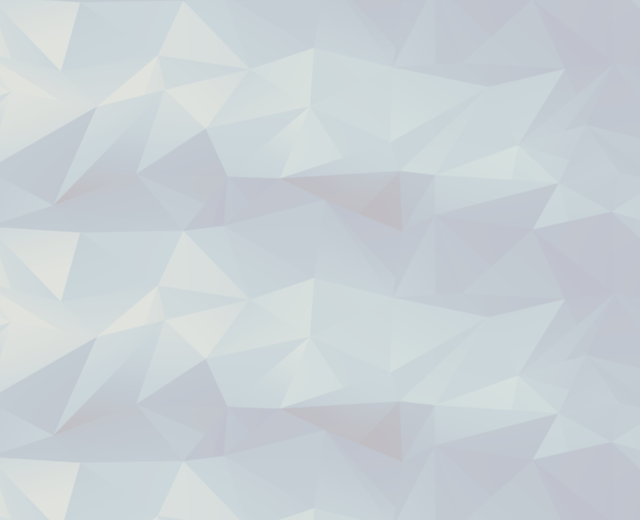
This background is drawn by a Shadertoy shader. Its source:

```glsl
const float TAU = 6.2831853;
const float ROWS = 4.0;                      // mesh rows per vertical repeat
const vec2 CELL = vec2(0.148, 0.1107);       // mesh spacing in canvas heights

vec2 hash2(vec2 p) {
    vec3 q = fract(vec3(p.xyx) * vec3(0.1031, 0.1030, 0.0973));
    q += dot(q, q.yzx + 33.33);
    return fract((q.xx + q.yz) * q.zy);
}

float cross2(vec2 a, vec2 b) {
    return a.x * b.y - a.y * b.x;
}

vec2 wrapRow(vec2 id) {
    return vec2(id.x, mod(id.y, ROWS)) + 19.0;
}

// Jittered mesh point, in canvas heights; odd columns sit half a row lower
vec2 meshPoint(vec2 id) {
    float stagger = 0.4 * mod(id.x, 2.0) - 0.2;
    vec2 jitter = vec2(0.84, 0.74) * (hash2(wrapRow(id)) - 0.5);
    return (id + jitter + vec2(0.0, stagger)) * CELL;
}

float triangleArea(vec2 a, vec2 b, vec2 c) {
    return cross2(b - a, c - a);
}

// Signed distance to the line through a and b
float edgeDistance(vec2 p, vec2 a, vec2 b) {
    return cross2(normalize(b - a), p - a);
}

// Light bands that rise slowly, drop quickly and sink towards the right
float bandLight(vec2 p) {
    float across = clamp(p.x / 1.23, 0.0, 1.0);
    float centre = 0.42 + 0.3 * p.x * p.x;
    float angle = TAU * (p.y / (ROWS * CELL.y) - centre);
    float skewed = angle + 0.5 * (1.0 - cos(angle));
    return mix(0.58, 0.33, across) + mix(0.36, 0.19, across) * cos(skewed);
}

vec3 palette(float light, float warmth, float x) {
    vec3 lavender = vec3(0.752, 0.766, 0.806);
    vec3 rose = vec3(0.752, 0.738, 0.755);
    vec3 blueGrey = vec3(0.762, 0.794, 0.824);
    vec3 paleBlue = vec3(0.794, 0.838, 0.856);
    vec3 bright = mix(vec3(0.880, 0.888, 0.868), vec3(0.846, 0.884, 0.874),
                      smoothstep(0.2, 0.8, x));
    vec3 col = mix(mix(lavender, rose, warmth), blueGrey, smoothstep(0.05, 0.38, light));
    col = mix(col, paleBlue, smoothstep(0.3, 0.58, light));
    return mix(col, bright, smoothstep(0.55, 0.92, light));
}

// Premultiplied colour and coverage of one gradient facet
vec4 facet(vec2 p, vec2 a, vec2 b, vec2 c, vec2 seed, float blur) {
    float inside = min(edgeDistance(p, a, b), min(edgeDistance(p, b, c), edgeDistance(p, c, a)));
    float coverage = clamp(inside / blur + 0.5, 0.0, 1.0);
    if (coverage <= 0.0) return vec4(0.0);

    vec2 tone = hash2(seed + 31.7);
    vec2 slope = hash2(seed + 57.3) - 0.5;
    vec2 fold = hash2(seed + 83.9);
    vec2 middle = (a + b + c) / 3.0;
    float light = bandLight(mix(middle, p, 0.3));
    light += 0.32 * (tone.x - 0.5) + 1.8 * dot(p - middle, slope);

    // Some facets carry a faint crease from one corner
    float crease = edgeDistance(p, a, mix(b, c, 0.3 + 0.4 * fold.x));
    float side = clamp(crease / blur + 0.5, 0.0, 1.0) - 0.5;
    light += 0.1 * side * step(0.7, fold.y);

    float warmth = smoothstep(0.5, 0.9, tone.y) * (1.0 - smoothstep(0.6, 1.0, p.x));
    return vec4(palette(light, warmth, middle.x), 1.0) * coverage;
}

// Both facets of one mesh cell, split along its better diagonal
vec4 meshCell(vec2 p, vec2 id, float blur) {
    vec2 a = meshPoint(id);
    vec2 b = meshPoint(id + vec2(1.0, 0.0));
    vec2 c = meshPoint(id + vec2(1.0, 1.0));
    vec2 d = meshPoint(id + vec2(0.0, 1.0));
    vec2 seed = wrapRow(id);
    float bias = hash2(seed + 11.3).x;
    float fitAC = min(triangleArea(a, b, c), triangleArea(a, c, d));
    float fitBD = min(triangleArea(a, b, d), triangleArea(b, c, d));
    if (fitAC * (0.5 + bias) > fitBD * (1.5 - bias)) {
        return facet(p, a, b, c, seed, blur) + facet(p, a, c, d, seed + 0.43, blur);
    }
    return facet(p, a, b, d, seed, blur) + facet(p, b, c, d, seed + 0.43, blur);
}

void mainImage(out vec4 fragColor, in vec2 fragCoord) {
    vec2 p = fragCoord / iResolution.y;
    p.y = 1.0 - p.y;                         // measure downwards from the top
    float blur = max(0.003, 1.0 / iResolution.y);
    vec2 home = floor(p / CELL);

    // Blend every facet that reaches this point
    vec4 sum = vec4(0.0);
    for (int j = -1; j <= 1; j++) {
        for (int i = -1; i <= 1; i++) {
            sum += meshCell(p, home + vec2(i, j), blur);
        }
    }
    fragColor = vec4(sum.rgb / max(sum.a, 0.001), 1.0);
}
```
